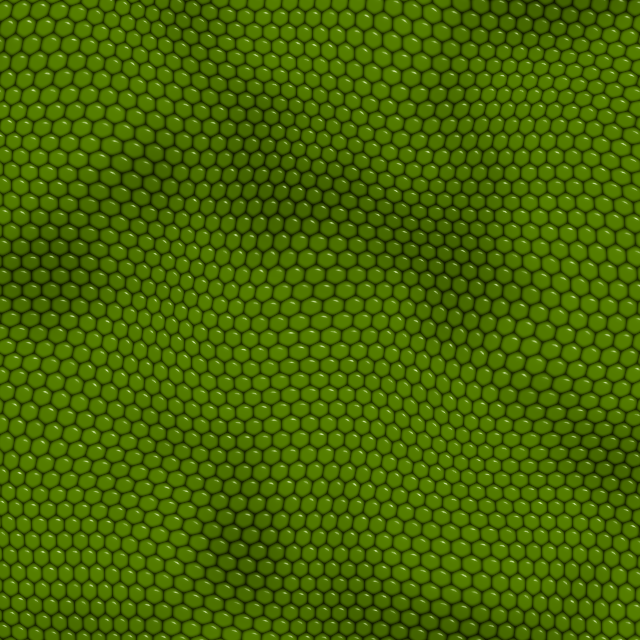
Reproduce this texture procedurally as a WebGL 1 fragment shader.

```glsl
precision highp float;
// Glossy green reptile skin: a hexagonal lattice of rounded beads, bent by
// gradient noise. Each bead has a soft dark rim and a small slanted glint;
// broad noise patches deepen the shade in the hollows of the skin.

uniform vec2 u_resolution;

const float CELLS = 36.5;                        // beads across the canvas
const float ROW_TILT = 0.10;                     // fall of the rows to the right
const float WARP_SCALE = 3.6;
const vec2 WARP_AMOUNT = vec2(0.040, 0.030);
const float PATCH_SCALE = 3.2;
const float PATCH_DEPTH = 0.20;
const float RIM_START = 0.27;                    // radius where the rim shade begins
const float RIM_END = 0.52;
const float RIM_DEPTH = 0.66;
const float CORNER_POWER = 7.0;                  // lower gives rounder beads
const vec2 GLINT_POS = vec2(0.12, 0.26);
const vec2 GLINT_SIZE = vec2(0.135, 0.046);
const float GLINT_TILT = -0.32;
const vec3 BODY_COLOR = vec3(0.328, 0.485, 0.0);
const vec3 SHEEN_COLOR = vec3(0.38, 0.55, 0.05);
const vec3 GLINT_COLOR = vec3(0.76, 0.84, 0.60);
const vec2 HEX_TILE = vec2(1.0, 1.7320508);

float hash(vec2 p) {
  vec3 q = fract(vec3(p.xyx) * 0.1031);
  q += dot(q, q.yzx + 33.33);
  return fract((q.x + q.y) * q.z);
}

float gradientDot(vec2 corner, vec2 offset) {
  float angle = 6.2831853 * hash(corner + 71.0);
  return dot(vec2(cos(angle), sin(angle)), offset);
}

float gradientNoise(vec2 p) {
  vec2 i = floor(p);
  vec2 f = p - i;
  vec2 u = f * f * f * (f * (f * 6.0 - 15.0) + 10.0);
  vec2 e = vec2(1.0, 0.0);
  float low = mix(gradientDot(i, f), gradientDot(i + e.xy, f - e.xy), u.x);
  float high = mix(gradientDot(i + e.yx, f - e.yx), gradientDot(i + e.xx, f - e.xx), u.x);
  return mix(low, high, u.y);
}

vec2 rotate(vec2 p, float angle) {
  float c = cos(angle);
  float s = sin(angle);
  return vec2(c * p.x - s * p.y, s * p.x + c * p.y);
}

// Offset from the centre of the nearest bead
vec2 hexLocal(vec2 p) {
  vec2 a = mod(p, HEX_TILE) - 0.5 * HEX_TILE;
  vec2 b = mod(p + 0.5 * HEX_TILE, HEX_TILE) - 0.5 * HEX_TILE;
  return dot(a, a) < dot(b, b) ? a : b;
}

// Hexagon radius with softened corners, about 0.5 at the middle of a side
float roundedHex(vec2 p) {
  vec3 axes = abs(vec3(p.x, dot(p, vec2(0.5, 0.8660254)), dot(p, vec2(0.5, -0.8660254))));
  vec3 powers = pow(axes + 1e-4, vec3(CORNER_POWER));
  return pow(powers.x + powers.y + powers.z, 1.0 / CORNER_POWER);
}

void main() {
  vec2 uv = gl_FragCoord.xy / u_resolution.y;

  // Bend and tilt the lattice
  vec2 warp = vec2(gradientNoise(uv * WARP_SCALE + 3.7),
                   gradientNoise(uv * WARP_SCALE + 19.2));
  vec2 skin = rotate(uv + warp * WARP_AMOUNT, ROW_TILT) * CELLS;
  vec2 local = hexLocal(skin);
  vec2 cell = floor((skin - local) * 2.0 + 0.5);

  // Shade of the hollows
  float relief = gradientNoise(uv * PATCH_SCALE + 8.3)
               + 0.5 * gradientNoise(uv * PATCH_SCALE * 2.1 + 27.6);
  float hollow = smoothstep(-0.15, 0.65, relief);

  // Bead body with a dark rim
  float radius = roundedHex(local);
  float rim = clamp((radius - RIM_START) / (RIM_END - RIM_START), 0.0, 1.0);
  float shade = 1.0 - (RIM_DEPTH + 0.10 * hollow) * pow(rim, 2.6 - 0.5 * hollow);
  shade *= 1.0 - PATCH_DEPTH * hollow;
  shade *= 0.98 + 0.04 * hash(cell);

  // Broad sheen and narrow broken glint on the upper right
  vec2 jitter = vec2(hash(cell + 5.0), hash(cell + 11.0)) - 0.5;
  vec2 g = rotate(local - GLINT_POS - 0.05 * jitter, -GLINT_TILT - 0.3 * jitter.x);
  g.y += 0.9 * g.x * g.x;
  float sheen = exp(-dot(g, g) / 0.025);
  vec2 q = g / GLINT_SIZE;
  float glint = exp(-pow(dot(q, q), 1.5));
  glint *= 0.9 + 0.8 * gradientNoise(skin * 6.0);
  glint *= 0.6 + 0.4 * hash(cell + 23.0);

  vec3 color = mix(BODY_COLOR, SHEEN_COLOR, 0.55 * sheen) * shade;
  color = mix(color, GLINT_COLOR, clamp(glint, 0.0, 1.0) * (1.0 - 0.2 * hollow));
  gl_FragColor = vec4(color, 1.0);
}
```
